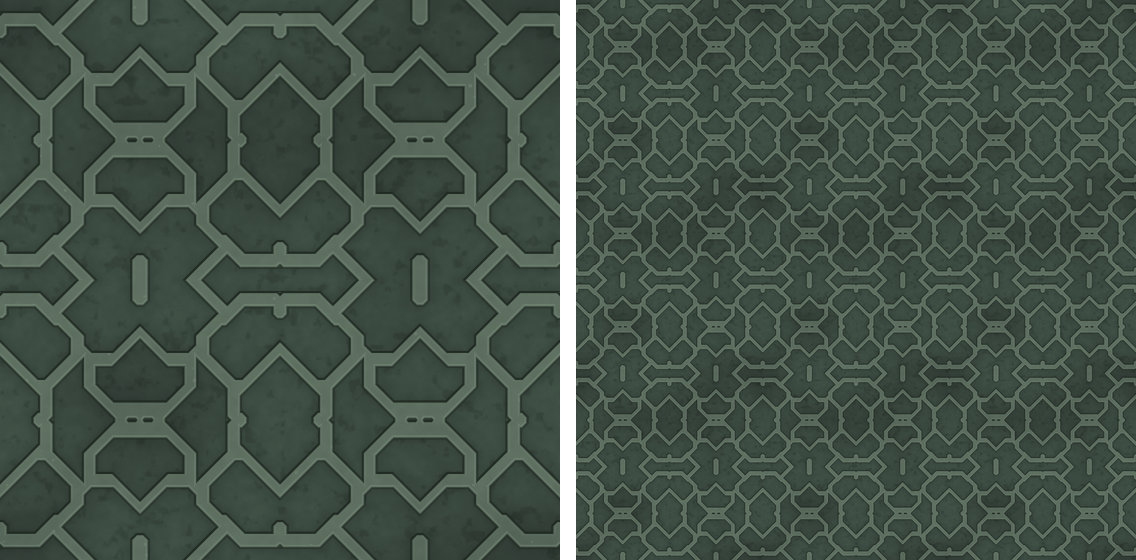
Left: one tile. Right: repeated 3 by 3.
Write a three.js fragment shader that draws this pattern.

```glsl
// Weathered green metal panels divided by a raised, bevelled angular lattice.
varying vec2 vUv;

const float REPEATS = 2.0;      // cells across and up
const float CELL = 384.0;       // design units per cell
const float DIAG = 0.70711;     // scales 45 degree edges to true distance
const float SOFT = 0.9;         // edge smoothing, design units
const float GROOVE = 1.5;       // half width of the dark outline
const vec3 PANEL_LIGHT = vec3(0.245, 0.310, 0.268);
const vec3 PANEL_DARK = vec3(0.203, 0.252, 0.222);
const vec3 BEAM_LIGHT = vec3(0.375, 0.445, 0.385);
const vec3 BEAM_DARK = vec3(0.325, 0.387, 0.337);
const vec3 GROOVE_COLOR = vec3(0.120, 0.160, 0.130);
const vec3 RIM_COLOR = vec3(0.460, 0.535, 0.465);
const vec2 LIGHT_DIR = vec2(-0.4, 0.917);

float hash(vec2 p) {
  vec3 a = fract(vec3(p.xyx) * 0.1031);
  a += dot(a, a.yzx + 33.33);
  return fract((a.x + a.y) * a.z);
}

// Value noise that wraps after a whole number of lattice steps.
float noise(vec2 uv, float period) {
  vec2 p = uv * period, i = floor(p), f = fract(p);
  f = f * f * (3.0 - 2.0 * f);
  vec2 a = mod(i, period), b = mod(i + 1.0, period);
  return mix(mix(hash(a), hash(vec2(b.x, a.y)), f.x),
             mix(hash(vec2(a.x, b.y)), hash(b), f.x), f.y);
}

float fbm(vec2 uv, float period) {
  float sum = 0.0, gain = 0.5;
  for (int i = 0; i < 4; i++) {
    sum += gain * noise(uv, period);
    period *= 2.0;
    gain *= 0.5;
  }
  return sum / 0.9375;
}

// Box with chamfered corners.
float chamferBox(vec2 p, vec2 size, float cut) {
  p = abs(p) - size;
  return max(max(p.x, p.y), (p.x + p.y + cut) * DIAG);
}

// Signed distance to the panels: negative inside a panel, positive on a beam.
float panels(vec2 uv) {
  vec2 q = abs(fract(uv * REPEATS) - 0.5) * CELL;
  float u = q.x, v = q.y, s = u + v, d = u - v;

  float fan = max(max(25.0 - v, u - 60.0),
                  max((d - 11.0) * DIAG, min(v - 73.0, (s - 111.0) * DIAG)));

  float strip = max(max(min((33.0 - d) * DIAG, 78.0 - u), 35.0 - u),
                    max(u - 119.0, (s - 162.0) * DIAG));
  strip = min(strip, chamferBox(q - vec2(119.0, 0.0), vec2(5.0), 5.0));

  float hexagon = max(138.0 - u, (105.0 - d) * DIAG);
  hexagon = max(hexagon, -chamferBox(q - vec2(138.0, 0.0), vec2(9.0, 11.0), 7.0));

  float jog = min((-d - 11.0) * DIAG, max((-d - 16.0) * DIAG, v - 129.0));
  float shield = max(max(max(96.0 - u, 56.0 - v), v - 155.0),
                     max(max(187.0 - s, d - 84.0) * DIAG, jog));
  shield = max(shield, -chamferBox(q - vec2(192.0, 155.0), vec2(10.0, 16.0), 6.0));

  float bone = max((277.0 - s) * DIAG, min(175.0 - v, (38.0 + d) * DIAG));
  bone = min(bone, chamferBox(q - vec2(192.0, 175.0), vec2(4.0), 4.0));

  float cross = max(max(93.0 - v, (130.0 - s) * DIAG),
                    max(min(u - 76.0, (d + 40.0) * DIAG), max(d + 27.0, s - 253.0) * DIAG));
  cross = max(cross, -chamferBox(q - vec2(0.0, 192.0), vec2(11.5, 35.0), 7.0));

  float slot = chamferBox(q - vec2(11.0, 0.0), vec2(6.0, 2.0), 1.5);
  return min(min(min(fan, strip), min(hexagon, shield)), min(min(bone, cross), slot));
}

// Sparse round chips on a wrapping grid.
float chips(vec2 uv, float period) {
  vec2 p = uv * period, id = mod(floor(p), period);
  vec2 center = 0.3 + 0.4 * vec2(hash(id + 7.0), hash(id + 19.0));
  float radius = 0.08 + 0.14 * hash(id + 31.0);
  float dist = length(fract(p) - center);
  return step(0.93, hash(id)) * (1.0 - smoothstep(radius * 0.5, radius, dist));
}

void main() {
  float dist = panels(vUv);
  vec2 e = vec2(0.7 / (CELL * REPEATS), 0.0);
  vec2 slope = vec2(panels(vUv + e.xy) - panels(vUv - e.xy),
                    panels(vUv + e.yx) - panels(vUv - e.yx));
  float facing = dot(slope / max(length(slope), 0.001), LIGHT_DIR);

  // Broad tone and fine wear
  float tone = smoothstep(0.2, 0.8, 0.65 * noise(vUv, 4.0) + 0.35 * fbm(vUv, 9.0));
  float grain = fbm(vUv, 64.0) - 0.5;
  float stains = smoothstep(0.60, 0.78, fbm(vUv + 0.37, 48.0));

  // Recessed panels, darker toward their rims
  vec3 panel = mix(PANEL_DARK, PANEL_LIGHT, tone);
  panel *= 1.0 + 0.12 * grain - 0.13 * stains;
  panel *= 1.0 - 0.14 * exp(min(dist, 0.0) / 9.0);

  // Raised beams with chips and a bright bevel line
  vec3 beam = mix(BEAM_DARK, BEAM_LIGHT, clamp(0.2 + 0.7 * tone + 0.6 * grain, 0.0, 1.0));
  beam = mix(beam, RIM_COLOR, 0.5 * chips(vUv, 48.0));
  float rim = 1.0 - smoothstep(0.5, 1.7, abs(dist - 2.8));
  beam = mix(beam, RIM_COLOR, rim * (0.32 + 0.28 * facing));

  // Outline, deeper on the shaded side
  vec3 color = mix(panel, beam, smoothstep(-SOFT, SOFT, dist));
  float groove = 1.0 - smoothstep(GROOVE - SOFT, GROOVE + SOFT, abs(dist + 0.4));
  color = mix(color, GROOVE_COLOR, groove * (0.72 - 0.23 * facing));
  gl_FragColor = vec4(color, 1.0);
}
```
